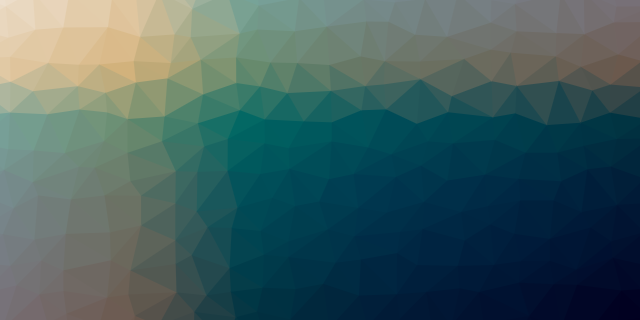
Write a WebGL 1 fragment shader that draws this background.

```glsl
precision highp float;
// Low-poly gradient: a jittered grid of points is joined into flat triangles.
// Each triangle takes the mean of one colour ramp read across and read downward
// at its centroid; edges are smoothed by weighting triangles by coverage.

uniform vec2 u_resolution;

#define GRID vec2(20.0, 11.0)      // cells across and up the canvas
#define GRID_SHIFT vec2(0.25, 0.0) // offset of the grid, in cells
#define JITTER vec2(0.60, 0.62)    // spread of each point, in cells
#define SEED vec2(17.0, 43.0)
#define CREAM vec3(0.930, 0.875, 0.805)
#define TAN vec3(0.835, 0.695, 0.475)
#define TEAL vec3(0.000, 0.405, 0.390)
#define OCEAN vec3(0.000, 0.215, 0.310)
#define NAVY vec3(0.000, 0.105, 0.225)
#define NIGHT vec3(0.005, 0.000, 0.125)

vec2 hash2(vec2 p) {
  vec3 q = fract(p.xyx * vec3(0.1031, 0.1030, 0.0973));
  q += dot(q, q.yzx + 33.33);
  return fract((q.xx + q.yz) * q.zy);
}

float cross2(vec2 a, vec2 b) {
  return a.x * b.y - a.y * b.x;
}

// Grid point moved at random around its lattice position
vec2 gridPoint(vec2 id) {
  return id + (hash2(id + SEED) - 0.5) * JITTER;
}

float stepBetween(float a, float b, float t) {
  return clamp((t - a) / (b - a), 0.0, 1.0);
}

vec3 ramp(float t) {
  vec3 c = mix(CREAM, TAN, stepBetween(0.0, 0.21, t));
  c = mix(c, TEAL, stepBetween(0.21, 0.385, t));
  c = mix(c, OCEAN, stepBetween(0.385, 0.60, t));
  c = mix(c, NAVY, stepBetween(0.60, 0.80, t));
  return mix(c, NIGHT, stepBetween(0.80, 0.98, t));
}

// Signed distance to the line a-b, positive on its left
float edgeDistance(vec2 p, vec2 a, vec2 b) {
  return cross2(b - a, p - a) / length(b - a);
}

// Triangle colour in rgb, scaled by its coverage in alpha
vec4 triangle(vec2 p, vec2 a, vec2 b, vec2 c, float pixel) {
  float inside = min(edgeDistance(p, a, b),
                 min(edgeDistance(p, b, c), edgeDistance(p, c, a)));
  float coverage = clamp(0.5 + inside / pixel, 0.0, 1.0);
  if (coverage <= 0.0) return vec4(0.0);
  vec2 centre = ((a + b + c) / 3.0 + GRID_SHIFT) / GRID;
  vec3 colour = 0.5 * (ramp(centre.x) + ramp(1.0 - centre.y));
  return vec4(colour, 1.0) * coverage;
}

// Sine of the sum of two opposite corner angles, at b and d
float oppositeSine(vec2 a, vec2 b, vec2 c, vec2 d) {
  vec2 ba = a - b, bc = c - b, da = a - d, dc = c - d;
  return cross2(bc, ba) * dot(da, dc) + dot(bc, ba) * cross2(da, dc);
}

// Quad a-b-c-d cut along the diagonal that gives the rounder triangles
vec4 quad(vec2 p, vec2 id, float pixel) {
  vec2 a = gridPoint(id);
  vec2 b = gridPoint(id + vec2(1.0, 0.0));
  vec2 c = gridPoint(id + vec2(1.0, 1.0));
  vec2 d = gridPoint(id + vec2(0.0, 1.0));
  if (oppositeSine(a, b, c, d) > 0.0) {
    return triangle(p, a, b, c, pixel) + triangle(p, a, c, d, pixel);
  }
  return triangle(p, a, b, d, pixel) + triangle(p, b, c, d, pixel);
}

void main() {
  vec2 p = gl_FragCoord.xy / u_resolution * GRID - GRID_SHIFT;
  float pixel = GRID.y / u_resolution.y;
  vec2 cell = floor(p);

  // Jitter can push a quad into the cells around it
  vec4 sum = vec4(0.0);
  for (int j = -1; j <= 1; j++) {
    for (int i = -1; i <= 1; i++) {
      sum += quad(p, cell + vec2(float(i), float(j)), pixel);
    }
  }
  gl_FragColor = vec4(sum.rgb / max(sum.a, 0.001), 1.0);
}
```
